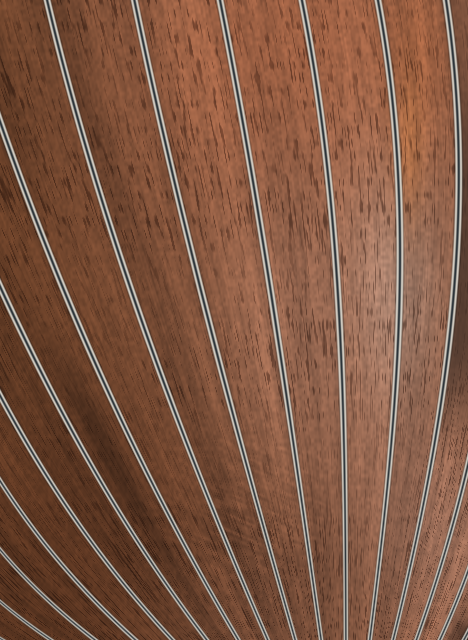
Give the GLSL for this texture, as a Shadertoy shader.

```glsl
// Curved wooden ribs with fine striped inlay seams fanning up from the lower edge.

const vec3 IVORY = vec3(0.82, 0.80, 0.76);
const vec3 INK = vec3(0.17, 0.20, 0.22);

float hash(vec2 p) {
    vec3 q = fract(vec3(p.xyx) * 0.1031);
    q += dot(q, q.yzx + 33.33);
    return fract((q.x + q.y) * q.z);
}

float noise(vec2 p) {
    vec2 i = floor(p), f = fract(p);
    f = f * f * (3.0 - 2.0 * f);
    return mix(mix(hash(i), hash(i + vec2(1, 0)), f.x),
               mix(hash(i + vec2(0, 1)), hash(i + vec2(1, 1)), f.x), f.y);
}

float fbm(vec2 p) {
    return 0.55 * noise(p) + 0.3 * noise(p * 2.1 + 7.3) + 0.15 * noise(p * 4.3 + 19.1);
}

// Soft elliptical patch of light or shade
float blob(vec2 p, vec2 center, vec2 size) {
    vec2 d = (p - center) / size;
    return exp(-dot(d, d));
}

// Cubic weights for four evenly spaced heights; t runs from top 0 to bottom 1
vec4 heightWeights(float t) {
    float s = 3.0 * t, a = s - 1.0, b = s - 2.0, c = s - 3.0;
    return vec4(-a * b * c / 6.0, s * b * c / 2.0, -s * a * c / 2.0, s * a * b / 6.0);
}

// Horizontal place of seam n, a cubic in n at each of the four heights
float seamX(float n, vec4 weights) {
    vec4 mid = vec4(0.645, 0.709, 0.734, 0.739);
    vec4 step1 = vec4(0.1695, 0.152, 0.109, 0.0518);
    vec4 step2 = vec4(-0.00625, -0.00625, -0.0036, -0.0009);
    vec4 step3 = vec4(-0.00075, -0.0011, -0.0004, 0.000125);
    return dot(weights, mid + n * (step1 + n * (step2 + n * step3)));
}

// Broad colour of the wood under soft studio light
vec3 woodTone(vec2 p) {
    float lit = smoothstep(-0.1, 0.75, p.x - 0.22 * (p.y - 0.5));
    vec3 c = mix(vec3(0.39, 0.235, 0.145), vec3(0.57, 0.375, 0.28), lit);
    c = mix(c, vec3(0.65, 0.385, 0.26), 0.7 * blob(p, vec2(0.62, 0.08), vec2(0.32, 0.36)));
    c = mix(c, vec3(0.66, 0.46, 0.365), 0.65 * blob(p, vec2(0.66, 0.70), vec2(0.18, 0.32)));
    c = mix(c, vec3(0.68, 0.54, 0.47), 0.75 * blob(p, vec2(0.85, 0.62), vec2(0.10, 0.28)));
    c = mix(c, vec3(0.60, 0.44, 0.37), 0.6 * blob(p, vec2(0.94, 1.14), vec2(0.18, 0.24)));
    c = mix(c, vec3(0.44, 0.29, 0.215), 0.6 * blob(p, vec2(0.58, 1.3), vec2(0.28, 0.20)));
    c = mix(c, vec3(0.31, 0.18, 0.11), 0.7 * blob(p, vec2(0.16, 1.20), vec2(0.32, 0.34)));
    c = mix(c, vec3(0.66, 0.39, 0.25), 0.6 * blob(p, vec2(0.89, 0.12), vec2(0.08, 0.25)));
    return mix(c, vec3(0.83, 0.52, 0.31), 0.6 * blob(p, vec2(0.875, 0.31), vec2(0.03, 0.16)));
}

// Fibres, pores and wide bands that run along a rib
vec3 addGrain(vec3 c, vec2 g, vec2 p) {
    float bands = fbm(vec2(g.x * 4.0, g.y * 1.4));
    float fibre = noise(vec2(g.x * 42.0, g.y * 10.0));
    float fine = noise(p * vec2(190.0, 120.0));
    float pores = smoothstep(0.62, 0.92, noise(vec2(g.x * 52.0, g.y * 36.0)));
    float patches = 0.45 + 0.55 * smoothstep(0.35, 0.65, fbm(p * 5.0));
    float light = 1.02 + 0.34 * (bands - 0.5) + 0.13 * (fibre - 0.5) + 0.16 * (fine - 0.5);
    return c * light * mix(vec3(1), vec3(0.68, 0.64, 0.62), pores * patches);
}

// Striped inlay: ivory, ink, ivory, with a thin shadow at its rim
vec3 addInlay(vec3 c, float d, float halfWidth, float aa) {
    float rim = smoothstep(halfWidth * 1.6, halfWidth, d);
    float band = smoothstep(halfWidth + aa, halfWidth - aa, d);
    float core = smoothstep(halfWidth * 0.34 + aa, halfWidth * 0.34 - aa, d);
    c *= 1.0 - 0.3 * rim;
    return mix(mix(c, IVORY, band), INK, core);
}

void mainImage(out vec4 fragColor, in vec2 fragCoord) {
    vec2 uv = fragCoord / iResolution.xy;
    float aspect = iResolution.y / iResolution.x;
    float t = 1.0 - uv.y;
    vec2 p = vec2(uv.x, t * aspect);
    const float STEP = 0.004;
    vec4 here = heightWeights(t), below = heightWeights(t + STEP);

    // Find the nearest seam and the two that bound this rib
    float left = -9.0, right = 9.0, rib = 0.0, dist = 9.0;
    for (int i = -10; i <= 7; i++) {
        float n = float(i);
        float x = seamX(n, here);
        float slope = (seamX(n, below) - x) / (STEP * aspect);
        dist = min(dist, abs(p.x - x) / sqrt(1.0 + slope * slope));
        if (x <= p.x && x > left) { left = x; rib = n; }
        if (x > p.x) right = min(right, x);
    }
    float across = clamp((p.x - left) / max(right - left, 0.001), 0.0, 1.0);

    // Wood
    vec3 col = woodTone(p) * (0.97 + 0.06 * hash(vec2(rib + 20.0, 3.0)));
    col *= 0.97 + 0.14 * across * (1.0 - across);
    col = addGrain(col, vec2(across + rib * 7.0 + 90.0, p.y), p);

    // Dark heartwood streak in one left rib
    float streak = blob(vec2(across, p.y), vec2(0.45, 0.96), vec2(0.22, 0.22));
    col *= 1.0 - 0.28 * streak * step(abs(rib + 5.0), 0.5);

    // Cross ripple near the narrow end
    float ripple = noise(vec2(p.x * 22.0 + p.y * 12.0, (p.y - p.x * 0.45) * 150.0));
    col *= 1.0 + 0.25 * (ripple - 0.5) * blob(p, vec2(0.52, 1.12), vec2(0.16, 0.16));

    // Shaded side at the far right
    float shade = step(1.5, rib) * smoothstep(1.02, 0.72, p.y);
    col = mix(col, vec3(0.26, 0.19, 0.155), shade * (0.4 + 0.35 * smoothstep(0.05, 0.4, p.y)));
    col *= 1.0 - 0.6 * blob(p, vec2(1.0, aspect), vec2(0.03, 0.04));

    float halfWidth = mix(0.0072, 0.0048, smoothstep(0.45, 1.0, t));
    halfWidth *= mix(0.65, 1.0, smoothstep(-0.1, 0.3, p.x + 0.6 * (1.0 - t)));
    col = addInlay(col, dist, halfWidth, 0.0022);
    fragColor = vec4(clamp(col, 0.0, 1.0), 1.0);
}
```
